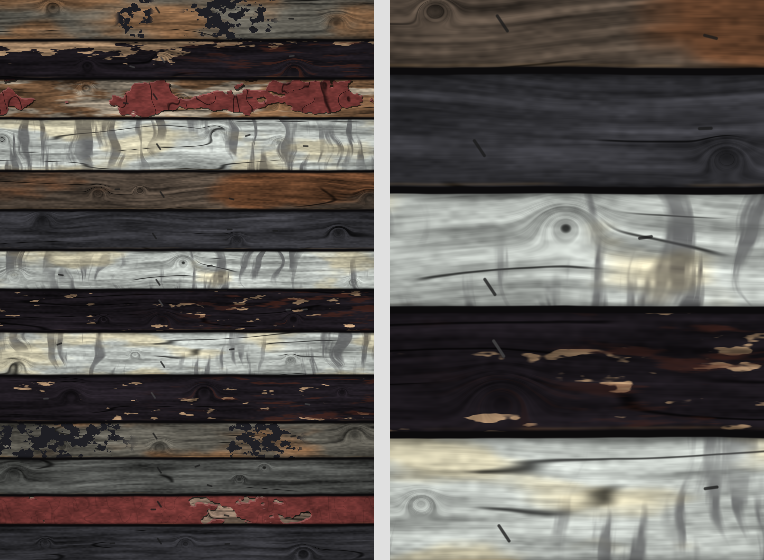
Left, the full canvas; right, a detail of the centre.
This texture is drawn by a Shadertoy shader. Its source:

```glsl
#define PLANKS 14
#define WIDTH 0.668
#define GAP 0.0021
#define FIBRE 210.0
#define KNOTS 3
#define NAILS 3
#define STAIN 0.75
#define CRACK 0.65
#define RED_PAINT vec3(.43, .205, .195)

// Board kinds, their colours and order
const int GREY = 0, BLACK = 1, TAN = 2, WHITE = 3, BROWN = 4, SLATE = 5, ASH = 6, RED = 7;
const vec3 WOOD[8] = vec3[8](
  vec3(.34, .33, .30), vec3(.105, .09, .108), vec3(.47, .35, .25), vec3(.69, .71, .69),
  vec3(.29, .25, .215), vec3(.18, .18, .195), vec3(.28, .285, .275), vec3(.52, .44, .38));
const int KIND[PLANKS] = int[PLANKS](GREY, BLACK, TAN, WHITE, BROWN, SLATE, WHITE,
  BLACK, WHITE, BLACK, GREY, ASH, RED, SLATE);
// Board edges, measured down from the top
const float EDGE[PLANKS + 1] = float[PLANKS + 1](-.01, .072, .141, .212, .306, .376, .447,
  .518, .592, .671, .754, .819, .884, .9375, 1.01);

float hash(vec2 p) {
  vec3 q = fract(p.xyx * .1031);
  q += dot(q, q.yzx + 33.33);
  return fract((q.x + q.y) * q.z);
}

float noise(vec2 p) {
  vec2 i = floor(p), f = fract(p);
  f *= f * (3. - 2. * f);
  return mix(mix(hash(i), hash(i + vec2(1, 0)), f.x),
             mix(hash(i + vec2(0, 1)), hash(i + 1.), f.x), f.y);
}

float fbm(vec2 p) {
  float sum = 0., amp = .533;
  for (int i = 0; i < 4; i++) {
    sum += amp * noise(p);
    p = p * 2.03 + 17.1;
    amp *= .5;
  }
  return sum;
}

float bump(float x, float centre, float width) {
  x = (x - centre) / width;
  return exp(-x * x);
}

// Thin lines where a noise field crosses its middle
float ridge(float n, float width) {
  return 1. - smoothstep(0., width, abs(n - .5));
}

float segment(vec2 p, vec2 d) {
  return length(p - d * clamp(dot(p, d) / dot(d, d), 0., 1.));
}

// Coverage of the peeling red paint; v runs down the board
float redPaint(vec2 p, float v, int kind) {
  float bias = kind == TAN
    ? .36 * bump(p.x, .52, .17) + .27 * bump(p.x, 0., .06) + .15 * bump(p.x, .24, .07)
      - (v - .5) * (v - .5) - .14
    : .27 - .24 * bump(p.x, .42, .16) * v - .2 * bump(p.x, .13, .08) * (1. - v);
  return smoothstep(.49, .51, fbm(p * vec2(24, 38) + 5.) + bias);
}

void mainImage(out vec4 fragColor, in vec2 fragCoord) {
  vec2 uv = fragCoord / iResolution.xy, p = vec2(uv.x * WIDTH, 1. - uv.y);
  float px = 1. / iResolution.y;

  // Find the board under slightly wavy edges
  float y = p.y + .003 * (fbm(p * vec2(12, 5)) - .5);
  int id = 0;
  for (int i = 1; i < PLANKS; i++) if (y > EDGE[i]) id = i;
  int kind = KIND[id];
  float top = EDGE[id], bottom = EDGE[id + 1], seed = float(id) * 17.3 + 3.;
  float v = (y - top) / (bottom - top), seam = min(y - top, bottom - y);
  vec2 q = vec2(p.x, y - .5 * (top + bottom));

  // Grain bent around knots
  float h = q.y + .014 * (noise(q * vec2(7, 20) + seed) - .5), core = 0.;
  for (int k = 0; k < KNOTS; k++) {
    float n = float(k);
    vec2 r = vec2(hash(vec2(seed, n)), hash(vec2(n + 9., seed)));
    vec2 d = q - vec2((n + r.x) * WIDTH / float(KNOTS), (r.y - .5) * .045);
    d /= mix(.006, .016, hash(r * 91.)) * vec2(1.3, 1);
    float swell = exp(-dot(d, d));
    h += .025 * swell;
    core += .6 * swell * swell * swell;
  }
  float fibre = fbm(vec2(q.x * 11., h * FIBRE) + seed);
  float rings = noise(vec2(q.x * 3., h * 130.) + seed);
  float patches = fbm(q * vec2(9, 26) + seed * 2.);
  float speck = noise(p * vec2(180, 400)) - .5;
  float tone = 1.1 * fibre + .3 * rings + .7 * patches + .22 * speck - .05;
  if (kind == WHITE) tone = mix(1., tone, .65);
  vec3 col = WOOD[kind] * tone;
  if (kind == BROWN || kind == GREY)
    col *= mix(vec3(1), vec3(1.3, 1, .78), smoothstep(.45, .7, fbm(q * vec2(6, 18) + seed)));
  if (kind == TAN)
    col = mix(col, vec3(.62, .57, .5) * tone, smoothstep(.45, .6, fbm(p * vec2(14, 60))));
  col *= 1. - core * (kind == WHITE ? .35 : .7);
  float split = ridge(noise(vec2(q.x * 4., h * 55.) + seed), .035);
  col *= 1. - CRACK * split * smoothstep(.5, .65, noise(vec2(q.x * 9., h * 35.) + seed * 3.));

  if (kind == WHITE) { // Upright scuffs on whitewash
    float scuff = fbm(vec2(p.x * 75. + 2. * noise(p * 30.), p.y * 13.));
    float area = smoothstep(.32, .62, fbm(p * vec2(9, 16) + seed));
    col = mix(col, vec3(.27, .27, .28), STAIN * smoothstep(.5, .68, scuff) * area * (.5 + .7 * fibre));
    col *= mix(vec3(1), vec3(1.03, .97, .86), smoothstep(.5, .7, patches));
  } else if (kind == TAN || kind == RED) { // Peeling paint with rim, shadow and cracks
    float paint = redPaint(p, v, kind), above = redPaint(p - vec2(.001, .0025), v, kind);
    float crack = ridge(noise(p * vec2(60, 16) + 2. * noise(p * 40.)), .05);
    vec3 coat = RED_PAINT * (.75 + .5 * fbm(p * vec2(60, 90)) + .2 * speck);
    coat = coat * (1. - crack * (kind == TAN ? .6 : .12)) + .12 * (1. - above);
    col = mix(col * (1. - .65 * above), coat, paint);
  } else if (kind == GREY) { // Leftover dark flecks
    float zone = id == 0 ? bump(p.x, .41, .07) + .8 * bump(p.x, .24, .03)
                         : bump(p.x, .08, .13) + bump(p.x, .47, .06);
    float fleck = fbm(p * vec2(75, 110)) + .24 * zone - .3 * abs(v - .45);
    col = mix(col, vec3(.12, .12, .14), smoothstep(.63, .67, fleck) * smoothstep(.15, .4, zone));
  } else if (kind == BLACK) { // Bare wood and rust through black
    float worn = id == 1 ? .32 - .32 * smoothstep(.3, .4, p.x) - .95 * v : -.2;
    float chip = fbm(p * vec2(30, 110) + seed) + worn;
    col = mix(col, vec3(.55, .45, .35) * tone, smoothstep(.5, .56, chip));
    float rust = smoothstep(.58, .75, fbm(vec2(p.x * 20., h * 150.) + seed));
    col = mix(col, vec3(.3, .15, .11), .6 * rust * smoothstep(.2, .5, p.x));
  }

  // Bent nails, one near a shared column
  for (int k = 0; k < NAILS; k++) {
    vec2 r = vec2(hash(vec2(k + 3, seed)), hash(vec2(seed, k + 5)));
    vec2 a = vec2(k == 0 ? .27 + .02 * r.x : r.x * WIDTH, (r.y - .5) * .04);
    vec2 d = k == 0 ? vec2(.006, .009) : vec2(.007, .006 * (r.y - .5));
    float nail = 1. - smoothstep(.0004, .0008 + px, segment(q - a, d));
    col = mix(col, vec3(kind == BLACK ? .26 : .1), .8 * nail);
  }

  // Seams, worn rims and darker corners
  float rim = bump(bottom - y, .0035, .001) * smoothstep(.45, .65, fbm(vec2(p.x * 14., seed)));
  col = (col + vec3(.13, .1, .06) * rim) * mix(.55, 1., smoothstep(0., .007, seam));
  col = mix(vec3(.045, .04, .045), col, smoothstep(GAP - px, GAP + px, seam));
  uv -= .5;
  fragColor = vec4(clamp(col * (1.06 - .38 * dot(uv, uv)), 0., 1.), 1);
}
```
